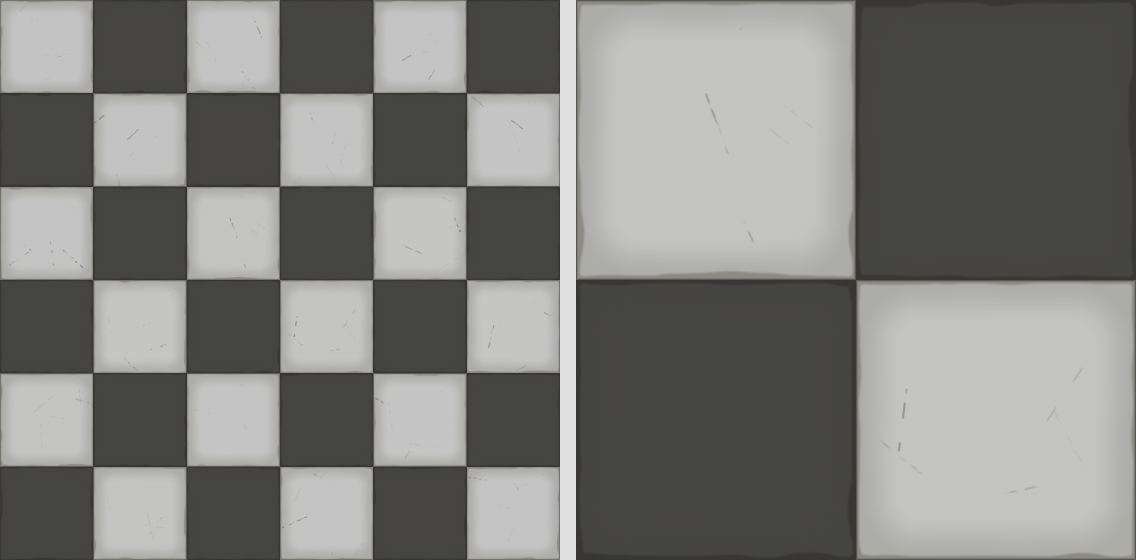
Left, the full canvas; right, a detail of the centre.
Reproduce this texture procedurally as a WebGL 2 fragment shader.

```glsl
#version 300 es
precision highp float;
// Worn checkerboard floor of light and dark square tiles with shaded, chipped rims.

#define TILES 6.0
#define LIGHT_TILE vec3(0.770, 0.770, 0.768)
#define LIGHT_SHADE vec3(0.675, 0.675, 0.662)
#define LIGHT_RIM vec3(0.530, 0.520, 0.495)
#define DARK_TILE vec3(0.274, 0.273, 0.263)
#define DARK_RIM vec3(0.216, 0.210, 0.200)
#define GROUT vec3(0.300, 0.295, 0.280)
#define GROUT_WIDTH 0.005
#define RIM_WIDTH 0.015
#define SHADE_WIDTH 0.17
#define SCRATCHES 5

uniform vec2 u_resolution;
out vec4 fragColor;

float hash(vec2 p) {
    return fract(sin(dot(p, vec2(127.1, 311.7))) * 43758.5453);
}

float noise(vec2 p) {
    vec2 i = floor(p), f = fract(p);
    f = f * f * (3.0 - 2.0 * f);
    return mix(mix(hash(i), hash(i + vec2(1, 0)), f.x),
               mix(hash(i + vec2(0, 1)), hash(i + vec2(1, 1)), f.x), f.y);
}

// Distance inward from the border of a rounded unit square
float insetDistance(vec2 p, float radius) {
    vec2 q = abs(p) - 0.5 + radius;
    return radius - length(max(q, 0.0)) - min(max(q.x, q.y), 0.0);
}

float segmentDistance(vec2 p, vec2 a, vec2 b) {
    vec2 ab = b - a;
    return length(p - a - ab * clamp(dot(p - a, ab) / dot(ab, ab), 0.0, 1.0));
}

// Faint hairlines, broken up by noise
float scratches(vec2 p, vec2 cell, float pixel) {
    float mark = 0.0;
    for (int i = 0; i < SCRATCHES; i++) {
        vec2 seed = cell * 7.3 + float(i) * 19.7;
        vec2 start = (vec2(hash(seed), hash(seed + 3.1)) - 0.5) * 0.8;
        float angle = 6.2832 * hash(seed + 5.7);
        float reach = mix(0.06, 0.35, hash(seed + 8.3));
        vec2 end = start + reach * vec2(cos(angle), sin(angle));
        float line = 1.0 - smoothstep(0.001, 0.003 + pixel, segmentDistance(p, start, end));
        float broken = smoothstep(0.4, 0.7, noise(p * 35.0 + seed));
        mark = max(mark, line * broken * mix(0.04, 0.28, pow(hash(seed + 11.9), 3.0)));
    }
    return mark;
}

void main() {
    vec2 grid = gl_FragCoord.xy / u_resolution * TILES;
    vec2 cell = floor(grid);
    vec2 p = fract(grid) - 0.5;
    float pixel = TILES / min(u_resolution.x, u_resolution.y);
    float isLight = mod(cell.x + cell.y, 2.0);

    // Rim width wanders, with occasional wider chips
    vec2 wearPoint = grid + cell * 13.0;
    float wobble = noise(wearPoint * 9.0);
    float chip = smoothstep(0.6, 0.95, noise(wearPoint * 6.0 + 41.0));
    float rimWidth = RIM_WIDTH * (0.6 + 0.7 * wobble + 0.9 * chip);
    float border = insetDistance(p, 0.03);
    float soft = 0.005 + 0.5 * pixel;
    float rim = 1.0 - smoothstep(rimWidth - soft, rimWidth + soft, border);

    // Soft shading toward the edges, rounded at the corners
    float shadeDepth = insetDistance(p, 0.22) + 0.012 * (noise(wearPoint * 5.0) - 0.5);
    float shade = 1.0 - smoothstep(0.0, SHADE_WIDTH, shadeDepth);

    vec3 lightColor = mix(LIGHT_TILE, LIGHT_SHADE, shade);
    lightColor = mix(lightColor, LIGHT_RIM, rim * 0.85);
    lightColor *= 1.0 - scratches(p, cell, pixel);

    vec3 darkColor = mix(DARK_TILE, DARK_RIM, 0.12 * shade);
    darkColor = mix(darkColor, DARK_RIM, rim * 0.9);

    // Thin seam between the tiles
    float edge = 0.5 - max(abs(p.x), abs(p.y));
    float seam = 1.0 - smoothstep(GROUT_WIDTH - 0.5 * pixel, GROUT_WIDTH + 0.5 * pixel, edge);
    vec3 color = mix(darkColor, lightColor, isLight);
    color = mix(color, mix(DARK_RIM, GROUT, isLight), seam * 0.8);

    // Slight tone change from tile to tile
    color *= 1.0 + 0.01 * (hash(cell + 2.7) - 0.5);
    fragColor = vec4(color, 1.0);
}
```
